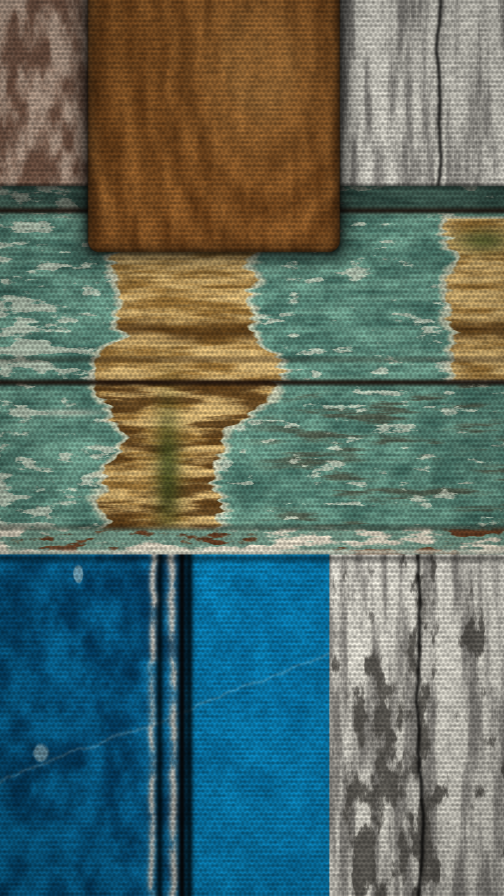
A Shadertoy shader for this texture:

```glsl
// Painted boards printed on coarse cloth: a wooden block, peeling teal planks,
// blue panels and whitewashed wood. Boards are stretched noise, placed by
// soft masks on a 9 by 16 unit canvas.

float hash(vec2 p) {
    vec3 q = fract(p.xyx * .1031);
    q += dot(q, q.yzx + 33.33);
    return fract((q.x + q.y) * q.z);
}

float noise(vec2 p) {
    vec2 i = floor(p), f = fract(p);
    f *= f * (3. - 2. * f);
    return mix(mix(hash(i), hash(i + vec2(1, 0)), f.x),
               mix(hash(i + vec2(0, 1)), hash(i + 1.), f.x), f.y);
}

float fbm(vec2 p) {
    float sum = 0., amp = .5;
    for (int i = 0; i < 5; i++) {
        sum += amp * noise(p);
        p = p * 2.03 + 17.3;
        amp *= .5;
    }
    return sum;
}

float ramp(float a, float b, float x) {
    return smoothstep(0., 1., (x - a) / (b - a));
}

// Soft line and soft elliptical spot
float line(float x, float width) {
    return exp(-x * x / (width * width));
}
float spot(vec2 p, float x, float y, float w, float h) {
    vec2 d = (p - vec2(x, y)) / vec2(w, h);
    return exp(-dot(d, d));
}

vec3 whiteWood(vec2 p) {
    float x = p.x + .25 * (fbm(vec2(p.y * .8, 4)) - .5);
    float lower = step(p.y, 8.);
    vec3 col = mix(vec3(.48, .47, .45), vec3(.8, .79, .75), ramp(.2, .65, fbm(p * vec2(7, .7))));
    // Worn stains along columns, then the crack
    float wear = line(x - 6.6, .4) * ramp(5.4, 4.4, p.y) + .8 * line(x - 7.55, .22)
               + .6 * spot(p, 8.45, 4.9, .25, .9);
    float flakes = ramp(.62, .8, fbm(p * vec2(5, 2.2) + 9.) + .27 * wear);
    col = mix(col, vec3(.29, .28, .26), .85 * flakes * lower);
    return col * (1. - .7 * line(x - 7.86 + .36 * lower, .04));
}

vec3 tealPlanks(vec2 p) {
    float strokes = fbm(p * vec2(1.3, 9)), mottle = fbm(p * 2.5 + 5.);
    float lower = step(p.y, 9.19);
    vec3 col = mix(vec3(.23, .38, .34), vec3(.43, .61, .54), ramp(.2, .75, mix(strokes, mottle, .5)));
    // Brown scuffs on the right, pale scratches on the left
    col = mix(col, vec3(.25, .24, .19), .7 * lower * ramp(.5, .72, strokes) * ramp(4., 5.5, p.x));
    float pale = fbm(p * vec2(2.5, 8) + 31.) + .1 * ramp(2.2, .5, p.x) + .12 * line(p.y - 9.72, .12);
    pale = max(ramp(.62, .72, pale), spot(p, 1.2, 8.63, .6, .06));
    col = mix(col, vec3(.74, .76, .69), .75 * pale);

    // Bare wood with ragged edges and a pale paint rim
    float ragged = .55 * (fbm(p * vec2(1.5, 3)) - .48) + .2 * (noise(p * vec2(2, 16)) - .5);
    float flare = ramp(10., 9.55, p.y);
    float left = mix(2.1 - .4 * flare, 1.75 + .4 * line(p.y - 8.1, .45), lower);
    float right = mix(4.5 + .6 * flare, 3.9 + .95 * ramp(7.9, 9.1, p.y), lower);
    float inside = min(min(p.x - left, right - p.x) + ragged, 3. * (p.y - 6.5));
    inside = max(inside, min(p.x - 8.05 + ragged, 3. * min(12.1 - p.y, p.y - 9.2)));
    vec3 bare = mix(vec3(.52, .39, .19), vec3(.77, .65, .42), ramp(.25, .65, strokes));
    float brown = lower * ramp(.38, .62, fbm(p * vec2(1, 7))) + line(p.y - 10.1 + .4 * ragged, .17);
    bare = mix(bare, vec3(.27, .17, .06), .8 * brown);
    bare = mix(bare, vec3(.19, .25, .1), .75 * (spot(p, 3., 7.6, .24, 1.2) + spot(p, 8.65, 11.7, .5, .2)));
    col = mix(col, vec3(.78, .76, .66), .75 * ramp(-.18, -.04, inside));
    col = mix(col, bare, ramp(-.03, .06, inside));

    // Chipped bottom moulding, shaded top strip and joints
    float strip = ramp(6.62, 6.5, p.y), chips = fbm(p * vec2(1.6, 6));
    col = mix(col, mix(vec3(.4, .53, .47), vec3(.78, .75, .68), ramp(.48, .6, chips)), strip);
    col = mix(col, vec3(.36, .22, .13), strip * ramp(.4, .3, chips));
    col = mix(col, vec3(.72, .72, .66), .8 * line(p.y - 6.14, .05));
    col *= 1. - .38 * ramp(12.2, 12.35, p.y);
    float joint = line(p.y - 12.24, .06) + line(p.y - 9.17, .055)
                + .4 * (line(p.y - 9.58, .05) + line(p.y - 6.58, .05));
    return mix(col, vec3(.1, .06, .04), .9 * joint);
}

vec3 bluePanels(vec2 p) {
    float rough = fbm(p * vec2(3, 2));
    vec3 col = mix(vec3(.01, .21, .34), vec3(.03, .39, .57), ramp(.2, .8, rough));
    col = mix(col, mix(vec3(.02, .36, .53), vec3(.04, .5, .7), rough), ramp(3.3, 3.5, p.x));
    float scratch = line(p.y - .385 * p.x + .2 * rough - 2.14, .03);
    float chips = spot(p, .73, 2.55, .22, .22) + spot(p, 1.4, 5.75, .12, .2);
    col = mix(col, vec3(.55, .68, .72), .25 * scratch + .7 * ramp(.75, 1., chips + .6 * rough));
    // Groove with flaked pale lips
    float shake = .16 * (fbm(vec2(p.y * 2.5, 7)) - .5);
    col *= 1. - .75 * (line(p.x - 2.85, .07) + line(p.x - 3.38, .07));
    float lips = line(p.x + shake - 2.72, .06) + line(p.x - shake - 3.09, .075);
    col = mix(col, vec3(.7, .68, .64), lips * (.3 + .6 * ramp(.3, .55, fbm(p * vec2(4, 2)))));
    return mix(col, vec3(.02, .03, .04), line(p.x - 3.25, .075));
}

vec3 blockWood(vec2 p) {
    float radius = length((p - vec2(4.7, 15.2)) * vec2(1, .5));
    float rings = .5 + .5 * sin(13. * (radius + .7 * fbm(p * vec2(1.2, .6))));
    vec3 col = mix(vec3(.3, .17, .06), vec3(.58, .38, .18), .3 * rings + .75 * fbm(p * vec2(7, 1.2)));
    return mix(col, vec3(.68, .51, .29), (.55 - .2 * rings) * spot(p, 4.6, 14.7, 1., 1.3));
}

void mainImage(out vec4 fragColor, in vec2 fragCoord) {
    vec2 uv = fragCoord / iResolution.xy, p = uv * vec2(9, 16);
    float aa = 9. / iResolution.x;
    // Boards, from bottom to top
    vec3 white = whiteWood(p);
    vec3 pink = mix(vec3(.42, .31, .25), vec3(.7, .61, .54), ramp(.25, .7, fbm(p * vec2(5, 2))));
    vec3 col = mix(bluePanels(p), white, ramp(-aa, aa, p.x - 5.88));
    col = mix(col, tealPlanks(p), ramp(-aa, aa, p.y - 6.1));
    col = mix(col, p.x < 4. ? pink : white, ramp(-aa, aa, p.y - 12.68));
    col *= 1. - .4 * (line(p.y - 6.02, .06) + line(p.y - 12.68, .05));
    // Rounded block with shadow and dark rim
    vec2 e = abs(p - vec2(3.82, 14.5)) - vec2(2.05, 2.8);
    float d = length(max(e, 0.)) + min(max(e.x, e.y), 0.) - .2;
    col *= 1. - .75 * exp(-6. * max(d, 0.));
    col = mix(col, blockWood(p) * (1. - .55 * exp(10. * min(d, 0.))), ramp(aa, -aa, d));
    // Cloth weave and vignette
    vec2 t = p * 12.;
    float weave = .08 * cos(6.2832 * t.x + 3.1416 * floor(t.y)) + .09 * cos(6.2832 * t.y);
    col *= .98 + weave + .22 * (noise(t * vec2(1, 2)) - .5);
    col *= 1.06 - .55 * dot(uv - .5, uv - .5);
    fragColor = vec4(clamp(col, 0., 1.), 1);
}
```
